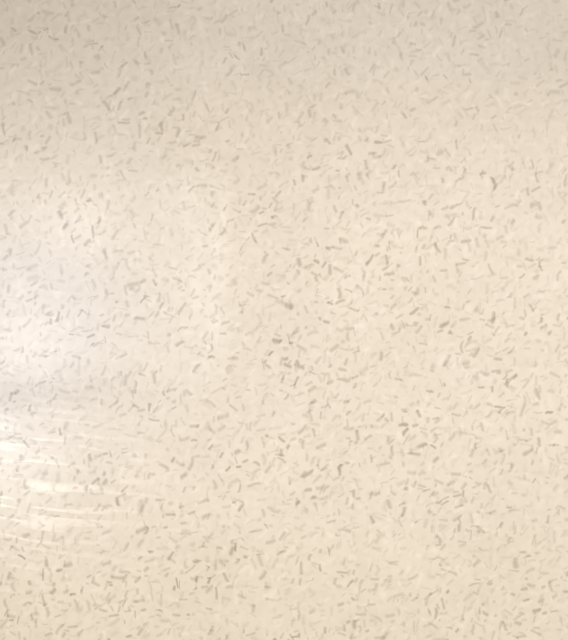
A WebGL 1 fragment shader for this texture:

```glsl
precision highp float;
// A pale, speckled stone floor under soft light: layers of short blurred
// flecks, scattered by a jittered grid, lie over a warm gradient, with a
// cool window reflection and fine glossy scratches on the left.

uniform vec2 u_resolution;

float hash(vec2 p) {
  return fract(sin(dot(p, vec2(127.1, 311.7))) * 43758.5453);
}

float noise(vec2 p) {
  vec2 cell = floor(p);
  vec2 f = fract(p);
  f = f * f * (3.0 - 2.0 * f);
  float low = mix(hash(cell), hash(cell + vec2(1.0, 0.0)), f.x);
  float high = mix(hash(cell + vec2(0.0, 1.0)), hash(cell + 1.0), f.x);
  return mix(low, high, f.y);
}

// Soft elliptical pool of light
float pool(vec2 p, vec2 center, vec2 radius) {
  vec2 d = (p - center) / radius;
  return exp(-dot(d, d));
}

// Soft capsules, one per grid cell, leaning around a common angle
float flecks(vec2 p, float cells, float lean, float seed) {
  p *= cells;
  vec2 home = floor(p);
  float cover = 0.0;
  for (int j = -1; j <= 1; j++) {
    for (int i = -1; i <= 1; i++) {
      vec2 cell = home + vec2(float(i), float(j));
      vec2 id = cell + seed;
      vec2 center = cell + vec2(hash(id), hash(id + 17.3));
      float angle = lean + 2.6 * (hash(id + 31.7) - 0.5);
      vec2 dir = vec2(cos(angle), sin(angle));
      float halfLength = mix(0.05, 0.42, hash(id + 47.9));
      float radius = mix(0.2, 0.32, hash(id + 59.2));
      vec2 d = p - center;
      d -= dir * clamp(dot(d, dir), -halfLength, halfLength);
      float strength = mix(0.1, 1.0, pow(hash(id + 73.4), 1.6));
      cover = max(cover, strength * (1.0 - smoothstep(0.0, radius, length(d))));
    }
  }
  return cover;
}

void main() {
  vec2 p = gl_FragCoord.xy / u_resolution.y;

  // Warm ground, dimmer towards the top and its left corner
  vec3 color = mix(vec3(0.922, 0.862, 0.775), vec3(0.945, 0.89, 0.808),
                   smoothstep(0.0, 0.4, p.y));
  color = mix(color, vec3(0.862, 0.808, 0.738), smoothstep(0.58, 1.02, p.y));
  color -= 0.055 * pool(p, vec2(0.0, 1.0), vec2(0.3, 0.28));
  color += 0.018 * (noise(p * 9.0) - 0.5) + 0.014 * (noise(p * 28.0) - 0.5);

  // Window reflection with a faint straight right edge
  float pane = (1.0 - smoothstep(0.345, 0.367, p.x))
             * smoothstep(0.36, 0.48, p.y) * (1.0 - smoothstep(0.62, 0.8, p.y));
  float brushed = noise(p * vec2(110.0, 16.0));
  color += pane * vec3(0.012, 0.014, 0.018);
  color += pane * smoothstep(0.22, 0.35, p.x) * 0.035 * brushed;
  float sheen = pool(p, vec2(0.04, 0.5), vec2(0.22, 0.22));
  color = mix(color, vec3(0.935, 0.897, 0.872), 0.75 * sheen);
  color += 0.055 * pool(p, vec2(0.04, 0.47), vec2(0.09, 0.08));
  color += 0.03 * pool(p, vec2(0.12, 0.65), vec2(0.07, 0.06));
  color += vec3(0.06, 0.07, 0.085) * pool(p, vec2(0.0, 0.28), vec2(0.11, 0.1));
  color -= 0.05 * pool(p, vec2(0.04, 0.385), vec2(0.15, 0.03));

  // Dark flecks, bent a little and gathered in loose clusters
  vec2 bend = vec2(noise(p * 70.0), noise(p * 70.0 + 41.0)) - 0.5;
  vec2 q = p + 0.006 * bend;
  float lean = mix(0.7, 1.0, smoothstep(0.3, 0.9, p.y));
  float cluster = mix(0.5, 1.25, noise(p * 22.0 + 5.0));
  float dark = flecks(q, 58.0, lean, 3.0) + 0.65 * flecks(q, 74.0, lean, 91.0);
  float fade = mix(1.0, 0.6, smoothstep(0.55, 0.95, p.y)) * (1.0 - 0.2 * sheen);
  color -= vec3(0.15, 0.148, 0.15) * min(dark * cluster, 1.25) * fade;

  // Pale grains and fine mottling between them
  color += vec3(0.028, 0.03, 0.034) * flecks(q + 0.37, 50.0, lean, 157.0);
  color += 0.022 * (noise(q * 130.0) - 0.5);

  // Glossy, nearly level scratches in the lower left
  vec2 tilted = vec2(p.x, p.y + 0.12 * p.x + 0.008 * noise(p * 18.0));
  float scratch = smoothstep(0.58, 0.9, noise(tilted * vec2(14.0, 150.0)));
  color += 0.1 * scratch * pool(p, vec2(0.0, 0.24), vec2(0.17, 0.11));

  gl_FragColor = vec4(clamp(color, 0.0, 1.0), 1.0);
}
```
